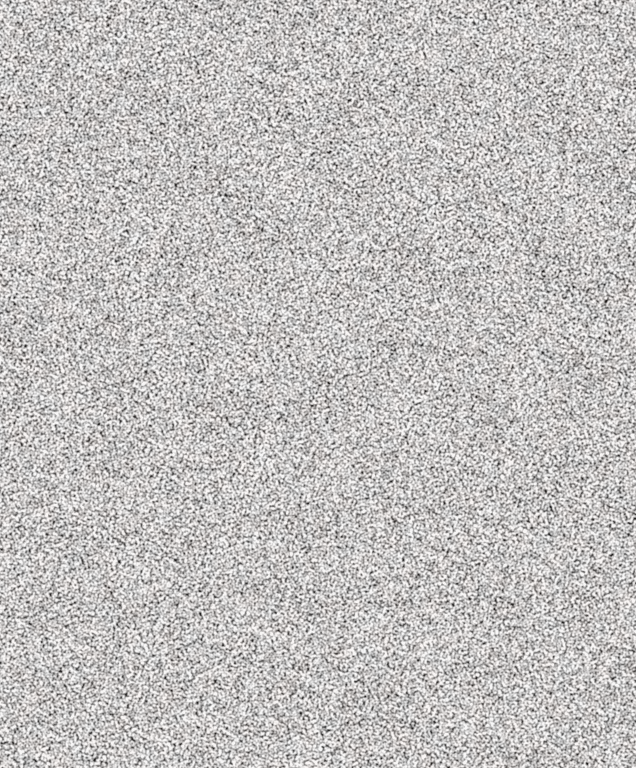
This texture is drawn by a WebGL 1 fragment shader. Its source:

```glsl
precision highp float;
// Fine pale grey mineral grain with dark specks and a very faint mottling.

uniform vec2 u_resolution;

float hash(vec2 p) {
  vec3 q = fract(p.xyx * vec3(0.1031, 0.1030, 0.0973));
  q += dot(q, q.yzx + 33.33);
  return fract((q.x + q.y) * q.z);
}

// Slope of one lattice corner, evaluated at an offset from it
float corner(vec2 cell, vec2 offset) {
  float angle = 6.2832 * hash(cell);
  return dot(vec2(cos(angle), sin(angle)), offset);
}

float gradientNoise(vec2 p) {
  vec2 i = floor(p);
  vec2 f = p - i;
  vec2 w = f * f * f * (f * (f * 6.0 - 15.0) + 10.0);
  vec2 e = vec2(1.0, 0.0);
  float low = mix(corner(i, f), corner(i + e, f - e), w.x);
  float high = mix(corner(i + e.yx, f - e.yx), corner(i + 1.0, f - 1.0), w.x);
  return mix(low, high, w.y);
}

// Turning each layer keeps its lattice out of step with the others
vec2 turn(vec2 p, float angle) {
  float c = cos(angle);
  float s = sin(angle);
  return vec2(c * p.x - s * p.y, s * p.x + c * p.y);
}

void main() {
  vec2 uv = gl_FragCoord.xy / u_resolution.y;

  // Two crossing layers of fine grain, plus weak clumping
  float grain = gradientNoise(turn(uv, 0.55) * 223.0 + 17.3);
  grain += gradientNoise(turn(uv, 1.13) * 301.0 + 91.7);
  grain += 0.35 * gradientNoise(turn(uv, 0.32) * 74.0 + 43.1);
  grain += 0.12 * gradientNoise(turn(uv, 0.87) * 15.0 + 7.9);

  // Skewed tone curve: soft whites, a longer tail of dark specks
  float z = 3.2 * grain;
  float tone = clamp(0.773 + 0.142 * z - 0.015 * z * z, 0.14, 0.975);

  // Nearly neutral grey, drifting slightly between warm and cool
  float tint = gradientNoise(turn(uv, 0.71) * 38.0 + 61.4);
  vec3 color = vec3(tone) - vec3(0.0, 0.008, 0.011);
  color += tint * vec3(0.012, -0.004, -0.012);

  gl_FragColor = vec4(color, 1.0);
}
```
